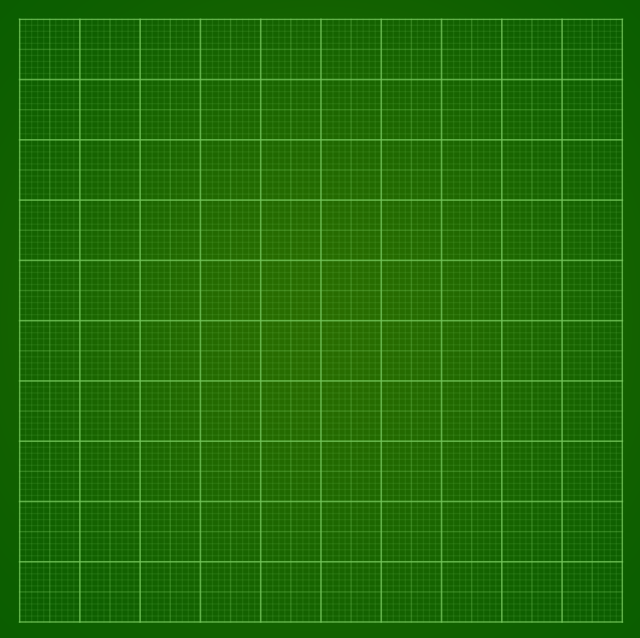
A Shadertoy shader for this pattern:

```glsl
// Green graph paper: a ten by ten grid with half-cell and tenth-cell rulings
// over a soft radial gradient. Each tier of lines is a repeated distance,
// box-filtered to pixel coverage and clipped to the ruled square.

const float CELLS = 10.0;
const vec2 GRID_MIN = vec2(0.0307, 0.0250);
const float GRID_SIZE = 0.9448;

const vec3 CENTER_GREEN = vec3(0.160, 0.425, 0.000);
const vec3 EDGE_GREEN = vec3(0.040, 0.365, 0.000);
const vec3 LINE_GREEN = vec3(0.460, 0.780, 0.360);

// Distance on each axis to the nearest line of a repeated ruling.
vec2 rulingDistance(vec2 p, float spacing) {
    return abs(fract(p / spacing + 0.5) - 0.5) * spacing;
}

// Fraction of a pixel covered by a line, for both axes.
vec2 lineCoverage(vec2 dist, float width, float pixel) {
    float fullCover = min(width / pixel, 1.0);
    return clamp((0.5 * (width + pixel) - dist) / pixel, 0.0, fullCover);
}

// Opacity of one tier of vertical (x) and horizontal (y) lines.
vec2 ruling(vec2 p, float spacing, float width, float opacity, float pixel) {
    return opacity * lineCoverage(rulingDistance(p, spacing), width, pixel);
}

// Smooth mask of the ruled square, grown by a margin for its border lines.
float squareMask(vec2 p, float size, float margin, float pixel) {
    vec2 d = abs(p - 0.5 * size) - 0.5 * size - margin;
    return clamp(0.5 - max(d.x, d.y) / pixel, 0.0, 1.0);
}

vec3 paperColor(vec2 p, vec2 center) {
    return mix(CENTER_GREEN, EDGE_GREEN, smoothstep(0.0, 0.76, length(p - center)));
}

void mainImage(out vec4 fragColor, in vec2 fragCoord) {
    float pixel = 1.0 / iResolution.y;
    vec2 uv = fragCoord * pixel;
    vec2 center = 0.5 * iResolution.xy * pixel;
    vec2 p = uv - GRID_MIN;
    float cell = GRID_SIZE / CELLS;

    // Three tiers of lines: tenths, halves and whole cells
    vec2 fine = ruling(p, cell * 0.1, 0.0020, 0.13, pixel);
    vec2 medium = ruling(p, cell * 0.5, 0.0022, 0.32, pixel);
    vec2 major = ruling(p, cell, 0.0025, 0.78, pixel);
    vec2 lines = max(max(fine, medium), major);

    // Crossing lines add up like translucent ink
    float ink = 1.0 - (1.0 - lines.x) * (1.0 - lines.y);
    ink *= squareMask(p, GRID_SIZE, 0.00125, pixel);

    fragColor = vec4(mix(paperColor(uv, center), LINE_GREEN, ink), 1.0);
}
```
